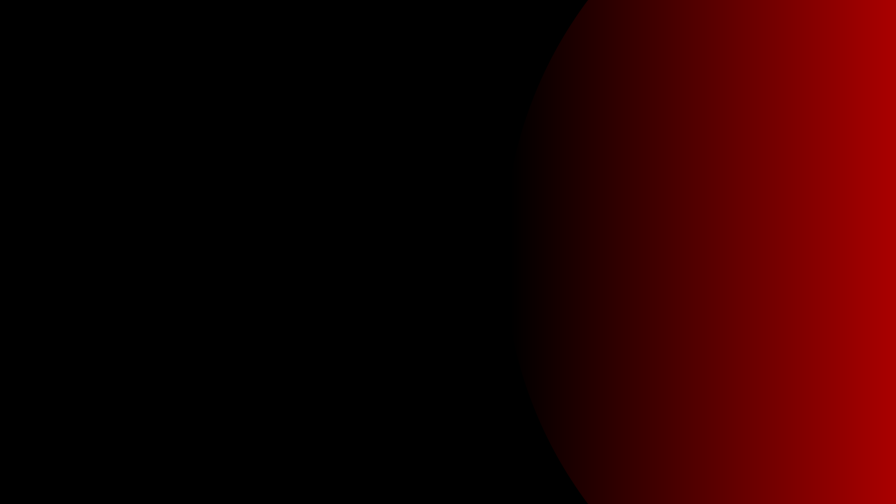
Write a Shadertoy shader that draws this background.

```glsl
const vec3 BLACK = vec3(0.0);
const vec3 DEEP_RED = vec3(0.667, 0.0, 0.0);

// Signed distance to a circle
float circleDistance(vec2 p, vec2 center, float radius) {
    return length(p - center) - radius;
}

// Smooth coverage of the inside of a shape
float coverage(float dist, float edgeWidth) {
    return 1.0 - smoothstep(-0.5 * edgeWidth, 0.5 * edgeWidth, dist);
}

// Linear blend from one colour to another between two positions
vec3 linearGradient(float x, float start, float end, vec3 from, vec3 to) {
    return mix(from, to, clamp((x - start) / (end - start), 0.0, 1.0));
}

void mainImage(out vec4 fragColor, in vec2 fragCoord) {
    // Canvas height is one unit
    vec2 p = fragCoord / iResolution.y;
    float aspect = iResolution.x / iResolution.y;
    float edgeWidth = 1.5 / iResolution.y;

    // Large disc reaching past the right side
    vec2 discCenter = vec2(aspect + 0.0556, 0.5);
    float disc = circleDistance(p, discCenter, 0.8333);

    // Horizontal red ramp, visible only inside the disc
    vec3 ramp = linearGradient(p.x, aspect - 0.764, aspect, BLACK, DEEP_RED);
    vec3 color = mix(BLACK, ramp, coverage(disc, edgeWidth));

    fragColor = vec4(color, 1.0);
}
```
